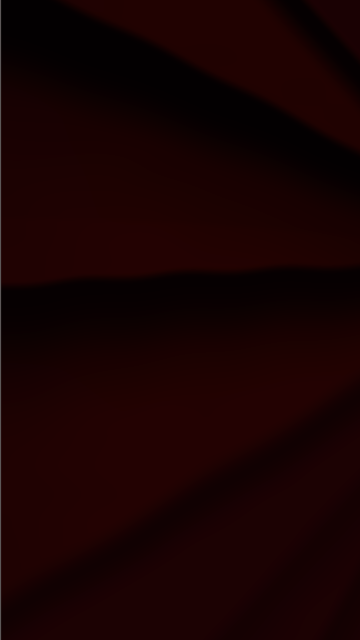
Reproduce this background procedurally as a WebGL 1 fragment shader.

```glsl
precision highp float;

uniform vec2 u_resolution;

const vec3 LIT_CLOTH = vec3(0.137, 0.008, 0.006);
const vec3 DIM_CLOTH = vec3(0.110, 0.006, 0.012);
const vec3 SHADOW = vec3(0.012, 0.0, 0.002);
const vec3 BORDER = vec3(0.36, 0.34, 0.34);
const float BORDER_WIDTH = 0.0035;
const float WAVE_HEIGHT = 0.0025;
const float WAVE_RATE = 22.4;
const float MOTTLE = 0.035;

float hash(vec2 p) {
  return fract(sin(dot(p, vec2(127.1, 311.7))) * 43758.55);
}

float noise(vec2 p) {
  vec2 cell = floor(p);
  vec2 f = fract(p);
  f = f * f * (3.0 - 2.0 * f);
  float low = mix(hash(cell), hash(cell + vec2(1.0, 0.0)), f.x);
  float high = mix(hash(cell + vec2(0.0, 1.0)), hash(cell + 1.0), f.x);
  return mix(low, high, f.y);
}

// Shadow cast below an edge: soft onset, solid core, then a long fade.
float foldShadow(float depth, float soft, float core, float reach) {
  return smoothstep(-soft, soft, depth) * (1.0 - smoothstep(core, reach, depth));
}

void main() {
  vec2 uv = gl_FragCoord.xy / u_resolution;
  float x = uv.x;
  float y = uv.y;

  // Fold edges as heights across the canvas
  float cornerEdge = 0.905 + 0.62 * (1.0 - x);
  float upperEdge = 1.041 - 0.25 * x - 0.031 * x * x + 0.002 * sin(x * 19.0);
  float creaseEdge = 0.659 - 0.03 * x * x;
  float middleEdge = 0.551 + 0.05 * x - 0.018 * x * x
                   + WAVE_HEIGHT * cos(WAVE_RATE * (x - 0.23));
  float lowerEdge = 0.056 + 0.325 * x + 0.02 * x * x + 0.003 * sin(x * 14.0);
  float sideEdge = 0.251 - 0.62 * (1.0 - x);
  float footEdge = 0.115 - 1.04 * (1.0 - x);

  // Light left after each fold's shadow
  float light = 1.0;
  light *= 1.0 - 0.95 * foldShadow(cornerEdge - y, 0.014, 0.025, 0.095);
  light *= 1.0 - 0.98 * foldShadow(upperEdge - y, 0.011, mix(0.09, 0.03, x), mix(0.20, 0.12, x));
  light *= 1.0 - 0.32 * foldShadow(upperEdge - y, 0.02, 0.10, mix(0.40, 0.26, x));
  light *= 1.0 - 0.78 * foldShadow(middleEdge - y, 0.009, 0.005, mix(0.15, 0.10, x));
  light *= 1.0 - 0.60 * foldShadow(middleEdge - y, 0.012, 0.02, mix(0.27, 0.18, x));
  light *= 1.0 - 0.58 * foldShadow(lowerEdge - y, 0.032, 0.0, 0.10);
  light *= 1.0 - 0.30 * foldShadow(sideEdge - y, 0.03, 0.01, 0.15);
  light *= 1.0 - 0.35 * foldShadow(footEdge - y, 0.03, 0.02, 0.18);
  light *= 1.0 - 0.07 * smoothstep(-0.006, 0.006, y - creaseEdge);
  light *= 1.0 + MOTTLE * (noise(uv * vec2(7.0, 22.0)) - 0.5);

  // Cooler cloth in the lower right, top corner and left side
  float cool = smoothstep(-0.03, 0.05, lowerEdge - y);
  cool = max(cool, smoothstep(-0.02, 0.02, y - cornerEdge));
  cool = max(cool, 0.5 * (1.0 - smoothstep(0.0, 0.35, x)));
  vec3 cloth = mix(LIT_CLOTH, DIM_CLOTH, cool);
  vec3 color = mix(SHADOW, cloth, light);

  // Thin pale border on the left
  float border = 1.0 - smoothstep(0.4 * BORDER_WIDTH, 1.4 * BORDER_WIDTH, x);
  color = mix(color, BORDER, border);

  gl_FragColor = vec4(color, 1.0);
}
```
